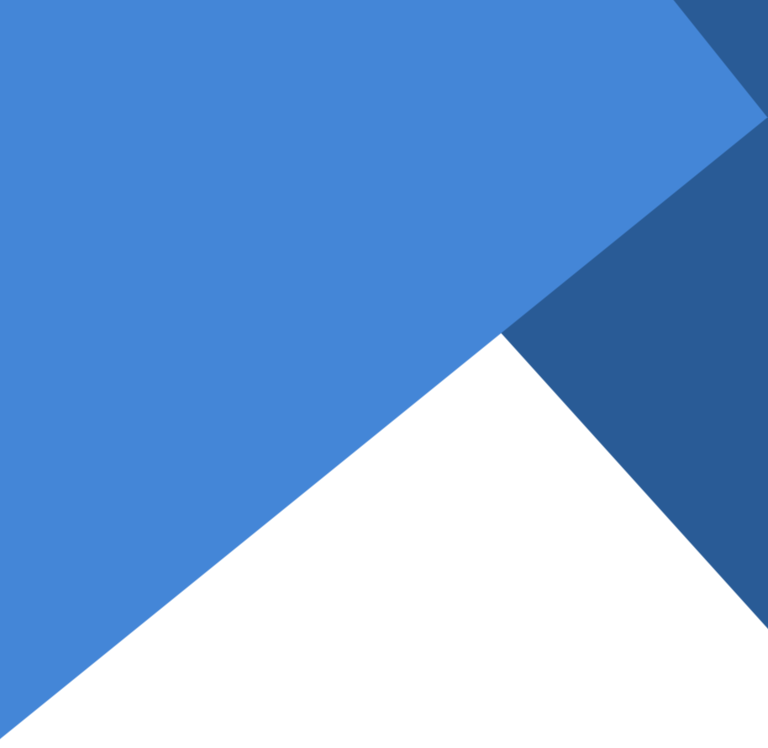
Write a Shadertoy shader that draws this background.

```glsl
// Flat folded-paper background: a broad blue sheet over a dark blue band on white.

const vec3 SHEET_BLUE = vec3(0.267, 0.525, 0.843);
const vec3 BAND_BLUE  = vec3(0.160, 0.357, 0.588);
const vec3 PAPER      = vec3(1.0);

// Corners as fractions of the canvas, origin at the lower left
const vec2 SHEET_LEFT  = vec2(0.0, 0.0120);
const vec2 SHEET_TIP   = vec2(0.9993, 0.8430);
const vec2 SHEET_TOP   = vec2(0.8770, 1.0);
const vec2 BAND_CORNER = vec2(0.6523, 0.5549);
const vec2 BAND_RIGHT  = vec2(1.0, 0.1593);

const float EDGE_SOFTNESS = 0.0014; // half width, in canvas heights

// Signed distance to the line a-b, positive on its left side
float lineSide(vec2 p, vec2 a, vec2 b, vec2 aspect) {
    vec2 along = normalize((b - a) * aspect);
    vec2 offset = (p - a) * aspect;
    return along.x * offset.y - along.y * offset.x;
}

float softFill(float dist) {
    return smoothstep(-EDGE_SOFTNESS, EDGE_SOFTNESS, dist);
}

void mainImage(out vec4 fragColor, in vec2 fragCoord) {
    vec2 p = fragCoord / iResolution.xy;
    vec2 aspect = vec2(iResolution.x / iResolution.y, 1.0);

    // Dark band lies above its slanting lower edge
    float band = softFill(lineSide(p, BAND_CORNER, BAND_RIGHT, aspect));

    // Blue sheet is the wedge between its long edge and its short edge
    float longEdge = lineSide(p, SHEET_LEFT, SHEET_TIP, aspect);
    float shortEdge = lineSide(p, SHEET_TIP, SHEET_TOP, aspect);
    float sheet = softFill(min(longEdge, shortEdge));

    vec3 color = mix(PAPER, BAND_BLUE, band);
    color = mix(color, SHEET_BLUE, sheet);
    fragColor = vec4(color, 1.0);
}
```
